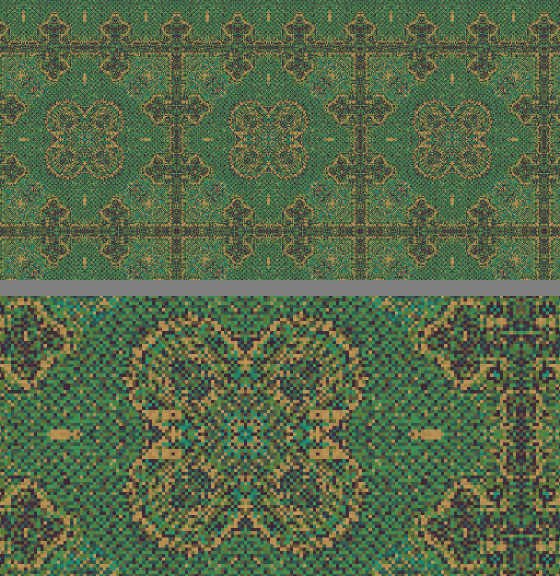
Top, the full canvas; bottom, a detail of the centre.
Write a Shadertoy shader that draws this pattern.

```glsl
// Ornate mosaic carpet: a knotted cross border framing a green hatched diamond
// with a four-lobed flower. Cells are folded into one mirrored tile, banded by
// distance functions, woven from contrasting inks and strewn with flecks.

const float GRID = 256.0;               // mosaic cells per canvas height
const float HALF_TILE = 84.0;           // half the repeat, in cells
const float ARM = 28.0;                 // offset of border arms; a third of HALF_TILE
const vec2 CENTRE = vec2(245.0, 128.0); // cell at the heart of the middle tile

const int GREEN = 0, OLIVE = 1, TAN = 2, PINE = 3, BROWN = 4, PLUM = 5, TEAL = 6;
const vec3 INK[7] = vec3[7](
    vec3(0.23, 0.55, 0.33), vec3(0.37, 0.49, 0.23), vec3(0.70, 0.55, 0.32),
    vec3(0.19, 0.35, 0.31), vec3(0.39, 0.33, 0.23), vec3(0.25, 0.17, 0.23),
    vec3(0.10, 0.55, 0.46));

float hash(vec2 p) {
    vec3 q = fract(p.xyx * vec3(0.1031, 0.1030, 0.0973));
    q += dot(q, q.yzx + 33.33);
    return fract((q.x + q.y) * q.z);
}

// Distance outside a box; zero within it
float boxDist(vec2 p, vec2 halfSize) {
    return length(max(abs(p) - halfSize, 0.0));
}

// Mirror cells about the tile centre; the top strip repeats three times as often
vec2 foldTile(vec2 cell) {
    vec2 t = abs(mod(cell + HALF_TILE, 2.0 * HALF_TILE) - HALF_TILE);
    if (cell.y > HALF_TILE) t.x = abs(mod(cell.x + ARM, 2.0 * ARM) - ARM);
    return t;
}

// Checkered mix: half of ink a, a quarter each of b and c
int weave(ivec2 p, int a, int b, int c) {
    if (((p.x + p.y) & 1) == 1) return a;
    return (((p.x - p.y) >> 1) & 1) == 0 ? b : c;
}

// Diagonal hatch of the open field
int hatch(ivec2 p) {
    int row = (p.x + p.y) & 3;
    int step4 = (p.x - p.y) & 3;
    if (row == 0) return step4 == 0 ? PLUM : BROWN;
    if (row == 1) return GREEN;
    if (row == 2) return step4 == 0 ? PINE : OLIVE;
    return step4 == 1 ? PINE : GREEN;
}

// Border skeleton: frame line with arms that end in crossbars
float borderDist(vec2 edge) {
    float arm = boxDist(edge, vec2(24.0, 0.0));
    float bar = boxDist(edge - vec2(17.0, 0.0), vec2(0.0, 7.0));
    return min(edge.x, min(arm, bar));
}

int borderInk(ivec2 p, float d, float speck) {
    if (d < 1.5) return weave(p, PLUM, PINE, BROWN);
    if (d < 3.0) return weave(p, OLIVE, PLUM, PINE);
    if (d < 4.6) return weave(p, PLUM, GREEN, BROWN);
    if (d < 6.8) return weave(p, TAN, TAN, OLIVE);
    if (d < 8.2) return weave(p, PINE, OLIVE, PLUM);
    if (d < 10.0) return weave(p, OLIVE, GREEN, TAN);
    return speck < 0.16 ? TEAL : weave(p, PINE, OLIVE, TAN);
}

// Concentric rings of one flower lobe
int lobeInk(ivec2 p, float r, float speck) {
    if (r > 18.5) return weave(p, PLUM, OLIVE, PINE);
    if (r > 16.0) return weave(p, TAN, TAN, BROWN);
    if (r > 12.5) return speck < 0.2 ? TEAL : weave(p, PLUM, OLIVE, GREEN);
    if (r > 9.5) return weave(p, OLIVE, PLUM, TAN);
    if (r > 6.5) return weave(p, TAN, PINE, BROWN);
    if (r > 3.0) return weave(p, PLUM, GREEN, PINE);
    return weave(p, BROWN, GREEN, TAN);
}

// Small rosette at the heart of the flower
int rosetteInk(ivec2 p, float r) {
    if (r < 2.5) return weave(p, TEAL, TAN, PLUM);
    if (r < 5.0) return weave(p, PLUM, GREEN, TAN);
    if (r < 8.0) return weave(p, TEAL, OLIVE, PLUM);
    return weave(p, PINE, TAN, BROWN);
}

vec3 mosaic(vec2 cell) {
    vec2 t = foldTile(cell);
    ivec2 p = ivec2(t);
    vec2 s = vec2(max(t.x, t.y), min(t.x, t.y)); // folded on the diagonal too
    vec2 edge = vec2(HALF_TILE - s.x, abs(s.y - ARM));
    float speck = hash(s);
    float jitter = hash(s + 71.0) - 0.5;
    float fleck = 0.3; // share of cells that take a stray ink

    // Hatched diamond inside the banded border
    float d = borderDist(edge) + 1.2 * jitter;
    bool field = d > 9.0 && s.x + s.y < 78.0 + 4.0 * jitter;
    int ink = field ? hatch(p) : borderInk(p, d, speck);
    if (field) fleck = 0.16;

    // Ring studs beside the arms
    float stud = length(edge - vec2(8.0, 10.0));
    if (stud < 3.6) ink = stud < 1.2 ? TEAL : stud < 2.5 ? PLUM : OLIVE;

    // Chevrons in the corners and bars on the axes
    float chevron = min(boxDist(s - vec2(56.0, 59.0), vec2(3.0, 0.0)),
                        boxDist(s - vec2(59.0, 56.0), vec2(0.0, 3.0)));
    float mark = min(chevron, boxDist(s - vec2(55.0, 0.0), vec2(4.0, 0.0)));
    if (mark < 1.2) ink = TAN;

    // Flower: four lobes, a central rosette and side bars
    float lobe = length(t - 17.0) + 2.0 * jitter;
    if (lobe < 20.5) { ink = lobeInk(p, lobe, speck); fleck = 0.3; }
    if (length(t) < 12.0) ink = rosetteInk(p, length(t));
    if (boxDist(t - vec2(25.0, 6.0), vec2(5.0, 1.0)) < 0.5) ink = TAN;

    if (hash(s + 37.0) < fleck) ink = int(hash(s + 113.0) * 6.0);
    return INK[ink] * (0.92 + 0.16 * hash(t + 19.0));
}

void mainImage(out vec4 fragColor, in vec2 fragCoord) {
    vec3 sum = vec3(0.0);
    for (int k = 0; k < 4; k++) { // four samples smooth the cell edges
        vec2 offset = vec2(k & 1, k >> 1) * 0.5 - 0.25;
        sum += mosaic(floor((fragCoord + offset) / iResolution.y * GRID) - CENTRE);
    }
    fragColor = vec4(sum / 4.0, 1.0);
}
```
